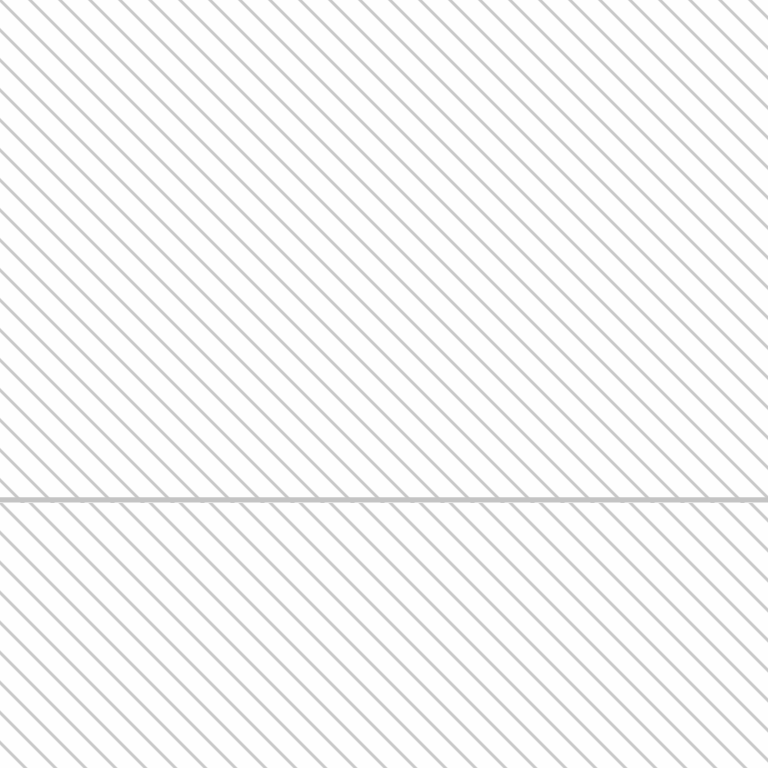
This pattern is drawn by a Shadertoy shader. Its source:

```glsl
// Thin grey 45-degree hatching on near-white, in panels stacked from the top.
// Each panel restarts the hatch at its top left corner and ends in a solid
// horizontal rule; strokes are distances to repeated lines, softly edged.

// Coverage of a stroke of the given width at a distance from its centre line.
float stroke(float dist, float width, float soft) {
    return 1.0 - smoothstep(-soft, soft, abs(dist) - 0.5 * width);
}

void mainImage(out vec4 fragColor, in vec2 fragCoord) {
    vec2 pos = fragCoord / iResolution.y;
    float pixel = 1.0 / iResolution.y;

    // Depth below the top of the current panel
    float panelHeight = 0.6543;
    float depth = mod(1.0 - pos.y, panelHeight);

    // Falling diagonals, 25.6 across the canvas
    float spacing = 1.0 / 25.6;
    float offset = mod(pos.x - depth + 0.5 * spacing, spacing) - 0.5 * spacing;
    float hatch = stroke(offset * sqrt(0.5), 0.0038, 0.9 * pixel);

    // Rule along the foot of the panel
    float rule = stroke(depth - panelHeight + 0.0034, 0.0068, 0.7 * pixel);

    vec3 paper = vec3(0.995);
    vec3 color = mix(paper, vec3(0.785), hatch);
    color = mix(color, vec3(0.77), rule);
    fragColor = vec4(color, 1.0);
}
```
